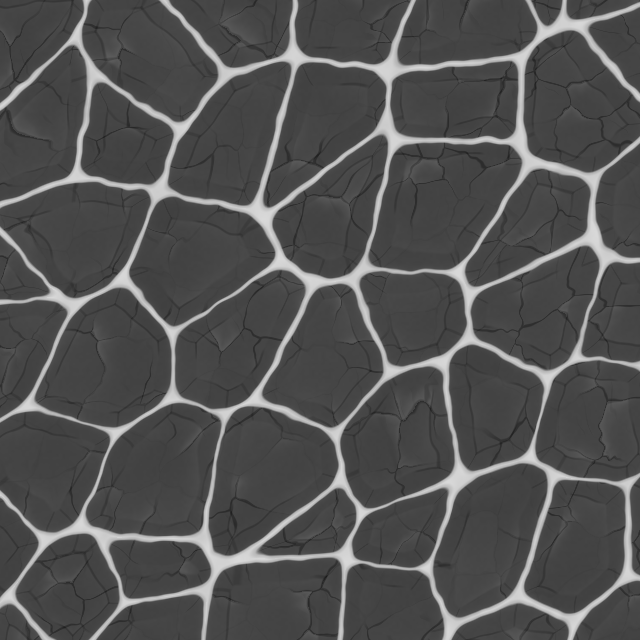
Write a WebGL 2 fragment shader that draws this texture.

```glsl
#version 300 es
precision highp float;
// Dark flagstones set in pale mortar, each stone chipped and cracked.
// A weighted Voronoi diagram gives the stones and joints; a finer warped one,
// shifted per stone, gives the cracks. Edge distance shapes the bevelled rims.

uniform vec2 u_resolution;
out vec4 fragColor;

struct Cell {
    vec2 id;
    vec2 offset;   // from the cell centre to the point
    float edge;    // distance to the nearest side
    float second;  // distance to the next nearest side
    float rounded; // edge distance with filled corners
};

vec2 hash2(vec2 p) {
    vec2 s = vec2(dot(p, vec2(127.1, 311.7)), dot(p, vec2(269.5, 183.3)));
    return fract(sin(s) * 43758.5);
}

float noise(vec2 p) {
    vec2 i = floor(p), f = fract(p);
    f = f * f * (3.0 - 2.0 * f);
    return mix(mix(hash2(i).x, hash2(i + vec2(1, 0)).x, f.x),
               mix(hash2(i + vec2(0, 1)).x, hash2(i + vec2(1, 1)).x, f.x), f.y);
}

float smoothMin(float a, float b, float k) {
    float h = max(k - abs(a - b), 0.0) / k;
    return min(a, b) - h * h * k * 0.25;
}

vec2 centre(vec2 id) {
    return id + 0.1 + 0.8 * hash2(id);
}

float weight(vec2 id) {
    return 0.32 * hash2(id + 57.0).y;
}

Cell weightedVoronoi(vec2 p) {
    Cell c;
    vec2 base = floor(p);
    float best = 1e3;
    for (int y = -2; y <= 2; y++)
    for (int x = -2; x <= 2; x++) {
        vec2 id = base + vec2(x, y);
        vec2 r = p - centre(id);
        float power = dot(r, r) - weight(id);
        if (power < best) { best = power; c.id = id; c.offset = r; }
    }
    c.edge = c.second = c.rounded = 2.0;
    for (int y = -2; y <= 2; y++)
    for (int x = -2; x <= 2; x++) {
        vec2 id = base + vec2(x, y);
        if (distance(id, c.id) < 0.5) continue;
        vec2 r = p - centre(id);
        float side = (dot(r, r) - weight(id) - best) / (2.0 * length(r - c.offset));
        c.second = min(c.second, max(side, c.edge));
        c.edge = min(c.edge, side);
        c.rounded = smoothMin(c.rounded, side, 0.13);
    }
    return c;
}

// Thin line around zero of a distance
float line(float d, float width, float soft) {
    return 1.0 - smoothstep(width, width + soft, abs(d));
}

void main() {
    vec2 uv = gl_FragCoord.xy / u_resolution.y;
    float px = 6.0 / u_resolution.y;

    // Stones, stretched along the diagonal, with slightly rough sides
    vec2 p = mat2(0.9, -0.1, -0.1, 0.9) * uv * 6.6 + vec2(3.0, 8.0);
    vec2 rough = vec2(noise(p * 7.0), noise(p * 7.0 + 31.0)) - 0.5;
    Cell stone = weightedVoronoi(p + 0.035 * rough);
    vec2 seed = hash2(stone.id + 11.0) * 40.0;

    // Cracks inside the stone
    vec2 q = p * 2.3 + seed;
    q += 0.55 * (vec2(noise(q * 1.3), noise(q * 1.3 + 17.0)) - 0.5);
    q += 0.10 * (vec2(noise(q * 6.0), noise(q * 6.0 + 9.0)) - 0.5);
    Cell shard = weightedVoronoi(q);
    float crackEdge = shard.edge / 2.3;
    float presence = smoothstep(0.3, 0.65, noise(p * 2.4 + seed));

    // Rim facets around a raised, uneven plateau
    float rimWidth = 0.11 + 0.13 * noise(p * 2.6 + seed.yx);
    float plateau = stone.edge - rimWidth;
    float inside = smoothstep(-0.01, 0.02, plateau);
    float crease = line(stone.second - stone.edge, 0.003, px) * (1.0 - inside);

    // Stone shade: soft glow on one side of each shard and along the plateau
    vec2 tilt = normalize(hash2(shard.id + 5.0) - 0.5 + 0.001);
    float lit = smoothstep(0.0, 0.6, dot(shard.offset, tilt));
    float shade = 0.256 + 0.018 * noise(p * 1.8 + seed);
    shade += 0.085 * lit * presence * exp(-crackEdge * 13.0) * mix(0.45, 1.0, inside);
    shade += 0.035 * inside * exp(-plateau * 12.0) * noise(p * 3.0 + 7.0);
    shade += 0.012 * (hash2(shard.id + 3.0).x - 0.5);

    // Fine dark lines
    float crackWidth = 0.006 * noise(p * 9.0);
    shade -= 0.085 * line(crackEdge, crackWidth, px * 1.3) * mix(0.1, 1.0, presence);
    shade -= 0.05 * line(plateau, 0.002, px * 1.5) * smoothstep(0.35, 0.6, noise(p * 3.5));
    shade -= 0.035 * crease;
    float scratch = noise(vec2(dot(q, vec2(9.0, 5.0)), dot(q, vec2(-0.6, 1.0))));
    shade -= 0.018 * smoothstep(0.85, 0.95, scratch) * presence;

    // Mortar of varying width, paler in its middle, with a faint halo
    float width = 0.010 + 0.022 * noise(p * 1.7 + 23.0) + 0.006 * noise(p * 14.0);
    float depth = stone.rounded - width;
    shade += 0.045 * exp(-max(depth, 0.0) * 45.0);
    float mortar = 0.70 + 0.12 * smoothstep(0.0, 0.035, -depth);
    mortar += 0.06 * (noise(p * 8.0) - 0.5);
    shade = mix(mortar, shade, smoothstep(-px, px, depth));

    shade += 0.008 * (noise(uv * 190.0) - 0.5);
    fragColor = vec4(vec3(shade), 1.0);
}
```
